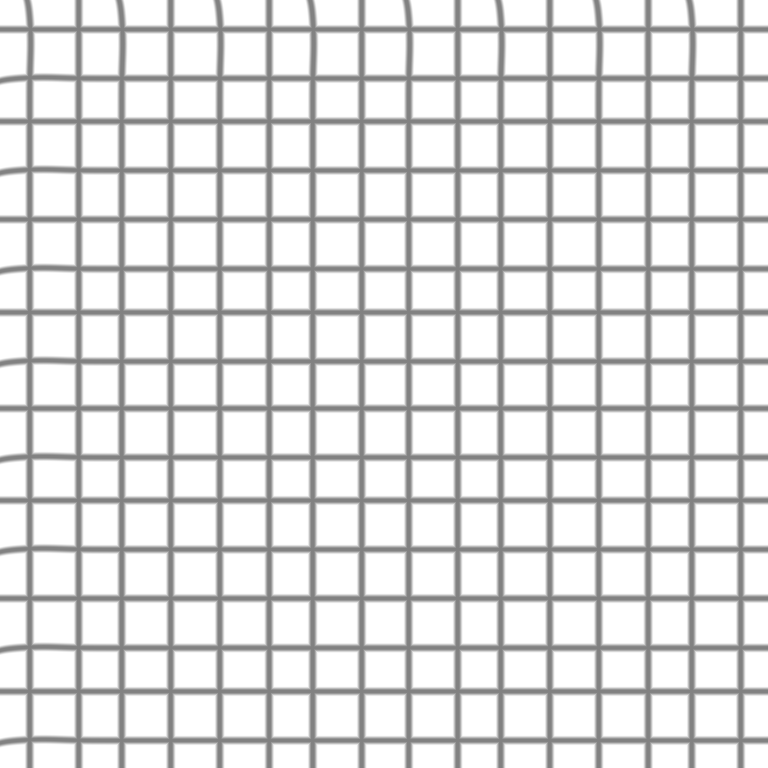
This pattern is drawn by a Shadertoy shader. Its source:

```glsl
// Soft grey grid of 16 by 16 uneven lines on white, with slight bends at the top and left edges.

const int LINES = 16;
const int GROUP = 8;
const float GROUP_SIZE = 0.4935;
const vec3 PAPER = vec3(1.0);
const vec3 INK = vec3(0.505);

// Uneven line positions inside one group of eight
const float STEPS[GROUP] = float[GROUP](
    0.0, 0.0638, 0.1198, 0.1836, 0.2474, 0.3118, 0.3685, 0.4323);

float linePosition(int index, float start) {
    return start + float(index / GROUP) * GROUP_SIZE + STEPS[index % GROUP];
}

// Sideways shift of a bent line: a hook at the edge, then a faint bulge
float bend(float edgeDistance) {
    float hook = exp(-edgeDistance / 0.014);
    float offset = (edgeDistance - 0.055) / 0.035;
    return 0.0014 * exp(-offset * offset) - 0.0034 * hook;
}

// Distance to the nearest line; lines of the given parity are bent
float lineDistance(float across, float start, float shift, int bentParity) {
    float nearest = 1.0;
    for (int i = 0; i < LINES; i++) {
        float lineShift = i % 2 == bentParity ? shift : 0.0;
        nearest = min(nearest, abs(across - linePosition(i, start) - lineShift));
    }
    return nearest;
}

// Blurred stroke, never sharper than one pixel
float stroke(float dist, float halfWidth, float blur, float pixel) {
    float soft = max(blur, pixel);
    return 1.0 - smoothstep(halfWidth - 0.5 * soft, halfWidth + 0.5 * soft, dist);
}

void mainImage(out vec4 fragColor, in vec2 fragCoord) {
    vec2 uv = fragCoord / iResolution.xy;
    vec2 pixel = 1.0 / iResolution.xy;
    float fromTop = 1.0 - uv.y;

    // Columns bend near the top, rows bend near the left
    float columns = lineDistance(uv.x, 0.0387, bend(fromTop), 0);
    float rows = lineDistance(fromTop, 0.0383, -bend(uv.x), 1);

    float ink = max(stroke(columns, 0.0042, 0.006, pixel.x),
                    stroke(rows, 0.0040, 0.006, pixel.y));
    fragColor = vec4(mix(PAPER, INK, ink), 1.0);
}
```
